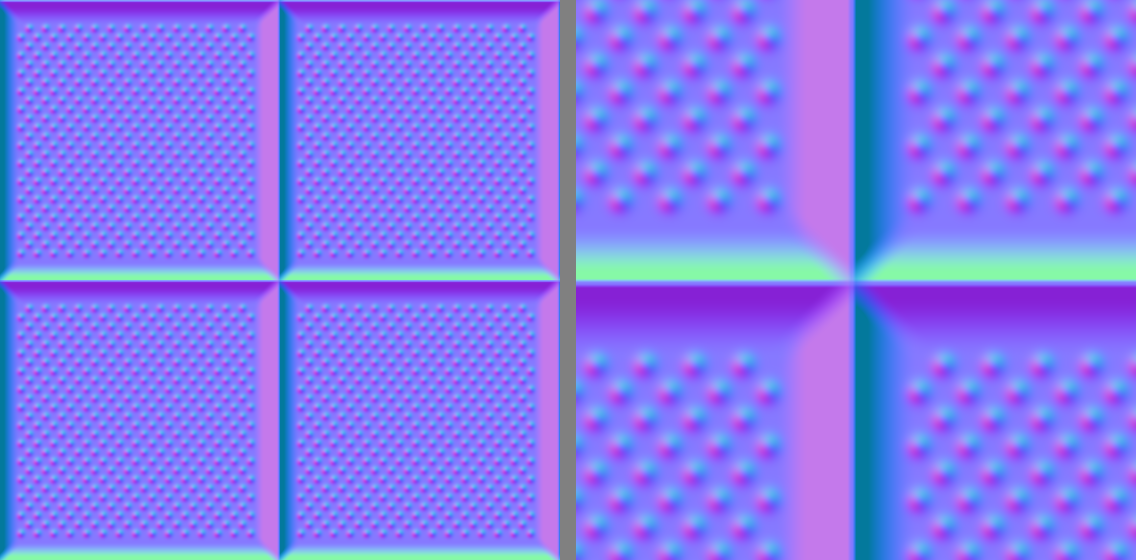
Left: the whole. Right: its middle third, enlarged.
Give the GLSL for this texture map, as a three.js fragment shader.

```glsl
// Tangent-space normal map of square raised tiles with soft rounded rims
// and a staggered field of small round dimples on each face.
// Tilts of rims and dimples are summed, made unit length, packed as colour.

varying vec2 vUv;

// Lengths are in tile widths; y runs downward within a tile.
const float TILES = 2.0;
const vec2 SEAM_SHIFT = vec2(0.005, -0.004);
const float SEAM_WIDTH = 0.006;
const float MITRE_BLEND = 0.028;
const float MAX_TILT = 0.975;

// Rim: tilt of the normal, end of the steep band, end of the fade.
const vec3 RIM_LEFT = vec3(-1.06, 0.012, 0.080);
const vec3 RIM_RIGHT = vec3(0.49, 0.050, 0.092);
const vec3 RIM_TOP = vec3(-0.69, 0.016, 0.090);
const vec3 RIM_BOTTOM = vec3(1.00, 0.012, 0.070);

const vec2 DIMPLE_START = vec2(0.1094, 0.0975);
const vec2 DIMPLE_PITCH = vec2(0.0586, 0.03216);
const float DIMPLE_ROWS = 26.0;
const float DIMPLE_COLUMNS = 14.0;
const float DIMPLE_RADIUS = 0.0088;
const float DIMPLE_TILT = 0.53;
const vec2 SOFT_AXIS = vec2(0.7071, 0.7071);
const float SOFT_AXIS_LOSS = 0.42;
const vec2 FACE_TILT = vec2(0.05, -0.05);

// Tilt of one rim at distance d from its edge, flat at the seam itself.
float rimTilt(vec3 rim, float d) {
  return rim.x * smoothstep(0.0, SEAM_WIDTH, d)
    * (1.0 - smoothstep(rim.y, rim.z, d));
}

// Rims of the four sides, meeting softly on the corner diagonals.
vec2 borderTilt(vec2 p) {
  vec2 tilt = vec2(
    rimTilt(RIM_LEFT, p.x) + rimTilt(RIM_RIGHT, 1.0 - p.x),
    rimTilt(RIM_TOP, p.y) + rimTilt(RIM_BOTTOM, 1.0 - p.y));
  vec2 edge = min(p, 1.0 - p);
  float sideShare = smoothstep(-MITRE_BLEND, MITRE_BLEND, edge.y - edge.x);
  return tilt * vec2(sideShare, 1.0 - sideShare);
}

// Sum of the nearby dimples; odd rows shift half a pitch and hold one more.
vec2 dimpleTilt(vec2 p) {
  vec2 tilt = vec2(0.0);
  float nearRow = floor((p.y - DIMPLE_START.y) / DIMPLE_PITCH.y + 0.5);
  for (int j = -1; j <= 1; j++) {
    float row = nearRow + float(j);
    float odd = mod(row, 2.0);
    float startX = DIMPLE_START.x - 0.5 * odd * DIMPLE_PITCH.x;
    float nearColumn = floor((p.x - startX) / DIMPLE_PITCH.x + 0.5);
    for (int i = -1; i <= 1; i++) {
      float column = nearColumn + float(i);
      float inside = step(-0.5, row) * step(row, DIMPLE_ROWS - 0.5)
        * step(-0.5, column) * step(column, DIMPLE_COLUMNS + odd - 0.5);
      vec2 centre = vec2(startX, DIMPLE_START.y)
        + vec2(column, row) * DIMPLE_PITCH;
      vec2 r = (p - centre) / DIMPLE_RADIUS;
      tilt -= inside * DIMPLE_TILT * r * exp(0.5 - 0.5 * dot(r, r));
    }
  }
  // The walls are shallower along one diagonal.
  return tilt - SOFT_AXIS_LOSS * dot(tilt, SOFT_AXIS) * SOFT_AXIS;
}

void main() {
  vec2 p = fract(vec2(vUv.x, 1.0 - vUv.y) * TILES + SEAM_SHIFT);
  vec2 tilt = FACE_TILT + borderTilt(p) + dimpleTilt(p);
  tilt *= min(1.0, MAX_TILT / max(length(tilt), 0.001));
  vec3 normal = vec3(tilt, sqrt(1.0 - dot(tilt, tilt)));
  gl_FragColor = vec4(normal * 0.5 + 0.5, 1.0);
}
```
